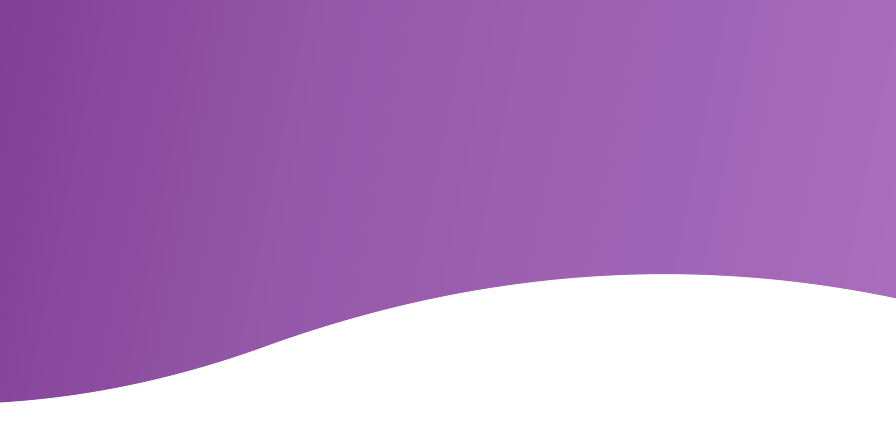
A WebGL 1 fragment shader for this background:

```glsl
precision highp float;
// Draws a violet diagonal gradient above a smooth white wave.

uniform vec2 u_resolution;

const vec3 DEEP_VIOLET = vec3(0.508, 0.250, 0.586);
const vec3 MID_VIOLET = vec3(0.582, 0.343, 0.657);
const vec3 LIGHT_VIOLET = vec3(0.666, 0.433, 0.742);
const vec3 COOL_TINT = vec3(-0.012, -0.004, 0.012);
const vec3 WAVE_WHITE = vec3(1.0);

// Height of the wave: a rising curve that joins a broad crest.
float waveHeight(float x) {
  float rise = 0.1016 + x * (0.12 + 1.0214 * x);
  float fromCrest = x - 0.742;
  float crest = 0.388 - 0.811 * fromCrest * fromCrest;
  return x < 0.2995 ? rise : crest;
}

// Soft band around a center, 1 inside and 0 outside.
float softBand(float t, float center, float halfWidth) {
  return 1.0 - smoothstep(0.5 * halfWidth, halfWidth, abs(t - center));
}

// Violet ramp with faint cool bands.
vec3 violetRamp(float t) {
  const float midStop = 0.33;
  vec3 color = mix(DEEP_VIOLET, MID_VIOLET, clamp(t / midStop, 0.0, 1.0));
  color = mix(color, LIGHT_VIOLET, clamp((t - midStop) / (1.0 - midStop), 0.0, 1.0));
  float cool = softBand(t, 0.73, 0.07) + 0.4 * softBand(t, 0.385, 0.035);
  return color + COOL_TINT * cool;
}

void main() {
  vec2 uv = gl_FragCoord.xy / u_resolution;

  // Gradient runs to the right, leaning slightly downward.
  float t = (uv.x + 0.1 * (1.0 - uv.y)) / 1.1;
  vec3 sky = violetRamp(t);

  // Wave edge, smoothed over about one pixel.
  float pixel = 1.0 / u_resolution.y;
  float above = smoothstep(-0.6 * pixel, 0.6 * pixel, uv.y - waveHeight(uv.x));
  gl_FragColor = vec4(mix(WAVE_WHITE, sky, above), 1.0);
}
```
